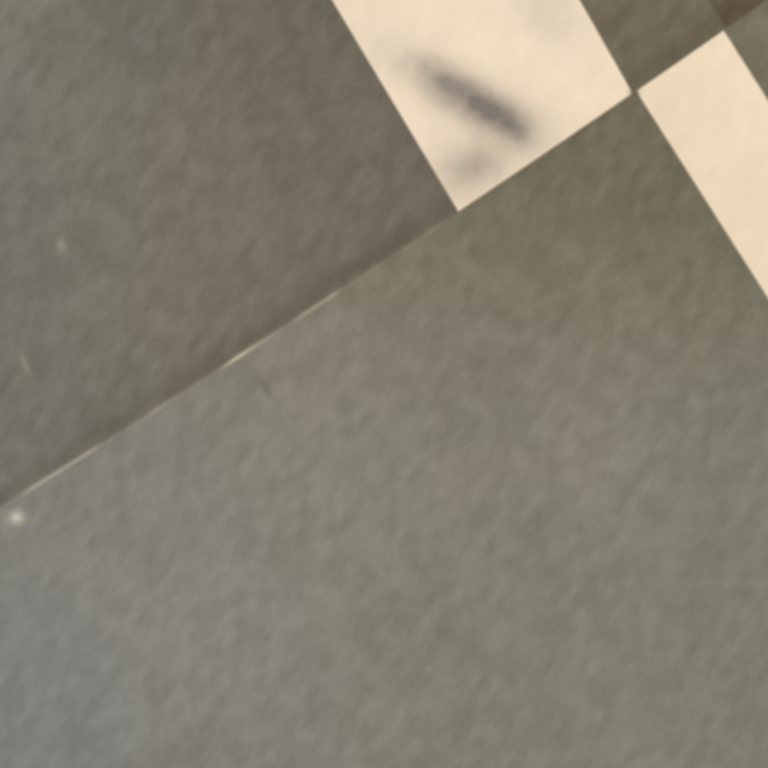
Write a WebGL 1 fragment shader that draws this texture.

```glsl
precision highp float;
// Worn grey stone slabs split by a diagonal seam, with two pale marble inlays.
// Slabs are half-planes of slanted lines; layered value noise gives the mottling,
// and soft ellipses give the smudges, chips and seam highlights.
uniform vec2 u_resolution;

float hash(vec2 p) {
  return fract(sin(dot(p, vec2(127.1, 311.7))) * 43758.5453);
}

float noise(vec2 p) {
  vec2 i = floor(p), f = fract(p);
  f = f * f * (3.0 - 2.0 * f);
  return mix(mix(hash(i), hash(i + vec2(1, 0)), f.x),
             mix(hash(i + vec2(0, 1)), hash(i + vec2(1, 1)), f.x), f.y);
}

float fbm(vec2 p) {
  float sum = 0.0, amp = 0.5;
  for (int i = 0; i < 5; i++) {
    sum += amp * noise(p);
    p = mat2(1.6, 1.2, -1.2, 1.6) * p + 7.3;
    amp *= 0.5;
  }
  return sum;
}

// Soft-edged step: 0 on the negative side, 1 on the positive side
float side(float d) {
  return smoothstep(-0.0035, 0.0035, d);
}

// Gaussian ellipse, rotated by angle
float blob(vec2 p, vec2 center, vec2 radius, float angle) {
  p -= center;
  float c = cos(angle), s = sin(angle);
  p = vec2(c * p.x + s * p.y, c * p.y - s * p.x) / radius;
  return exp(-dot(p, p));
}

void main() {
  vec2 uv = gl_FragCoord.xy / u_resolution;
  float x = uv.x, y = uv.y;
  vec2 grainUv = mat2(0.82, 0.57, -0.57, 0.82) * uv;
  float cloud = fbm(uv * 5.0) - 0.48;
  float grain = fbm(grainUv * vec2(75.0, 42.0)) - 0.48;

  // Signed distance to the gently bowed seam, positive above it
  float seam = (y - (0.339 + 0.621 * x + 0.041 * x * x)) * 0.835;
  float above = side(seam);

  // Lower slab: cool at the lower left, browner at the upper right
  vec3 lower = mix(vec3(0.515, 0.497, 0.448), vec3(0.463, 0.435, 0.365),
                   smoothstep(0.4, 0.85, y + 0.15 * x - 0.08));
  lower = mix(lower, vec3(0.515, 0.515, 0.505), 0.8 * blob(uv, vec2(0.0, 0.08), vec2(0.3), 0.0));
  lower = mix(lower, vec3(0.475, 0.468, 0.40), 0.5 * blob(uv, vec2(0.95, 0.3), vec2(0.22, 0.3), 0.0));

  // Upper slab: greyer at the left, darkest beside the marble
  vec3 upper = mix(vec3(0.465, 0.45, 0.405), vec3(0.44, 0.413, 0.36), smoothstep(0.0, 0.5, x));
  upper = mix(upper, vec3(0.455, 0.415, 0.345), smoothstep(0.7, 0.8, x));
  upper -= 0.07 * smoothstep(0.943, 0.955, x + (y - 0.958) * 0.63);

  vec3 color = mix(lower, upper, above);
  color += cloud * vec3(0.065, 0.058, 0.05) + grain * 0.085;

  // Shadow above the seam and a broken pale line along it
  color -= 0.035 * exp(-pow((seam - 0.012) / 0.014, 2.0));
  float broken = 0.25 + 0.75 * smoothstep(0.35, 0.7, noise(vec2(x * 19.0, 3.0)));
  broken += 0.7 * exp(-pow((x - 0.31) / 0.018, 2.0));
  float line = exp(-pow(seam / 0.0035, 2.0)) * (1.0 - smoothstep(0.52, 0.6, x));
  color += line * broken * vec3(0.14, 0.13, 0.11);

  // Small chips, and a faint scratch on the lower slab
  float chips = blob(uv, vec2(0.022, 0.326), vec2(0.011, 0.009), 0.0)
              + 0.45 * blob(uv, vec2(0.080, 0.682), vec2(0.006, 0.008), 0.0)
              + 0.4 * blob(uv, vec2(0.033, 0.525), vec2(0.005, 0.014), 0.4);
  color += chips * vec3(0.23, 0.22, 0.18);
  color -= 0.05 * blob(uv, vec2(0.345, 0.495), vec2(0.018, 0.005), -0.9);

  // Marble masks: one inlay above the seam, one below it
  float inlayA = above * side((x - 0.432 - (1.0 - y) * 0.597) * 0.86)
                       * side((0.755 + (1.0 - y) * 0.567 - x) * 0.87);
  float inlayB = (1.0 - above) * side((x - 0.829 - (0.88 - y) * 0.637) * 0.84)
                               * side((0.944 + (0.958 - y) * 0.636 - x) * 0.84);

  // Cream marble with a dark diagonal smudge and fainter stains
  vec3 marble = vec3(0.94, 0.865, 0.76) + cloud * 0.07 + grain * 0.04;
  float ragged = 0.75 + 1.1 * (fbm(uv * 28.0) - 0.3);
  float smudge = 0.75 * blob(uv, vec2(0.607, 0.873), vec2(0.088, 0.026), -0.54)
               + 0.35 * blob(uv, vec2(0.655, 0.845), vec2(0.045, 0.024), -0.4)
               + 0.35 * blob(uv, vec2(0.618, 0.785), vec2(0.055, 0.035), 0.5)
               + 0.13 * blob(uv, vec2(0.71, 0.985), vec2(0.05, 0.03), -0.6);
  vec3 stained = mix(marble, vec3(0.46, 0.43, 0.40), clamp(smudge * ragged, 0.0, 0.9));
  color = mix(color, stained, inlayA);
  color = mix(color, marble - vec3(0.0, 0.005, 0.015), inlayB);

  // Dark joint where the inlay corners meet
  color = mix(color, vec3(0.42, 0.37, 0.30), 0.7 * blob(uv, vec2(0.826, 0.879), vec2(0.006), 0.0));

  gl_FragColor = vec4(color, 1.0);
}
```
